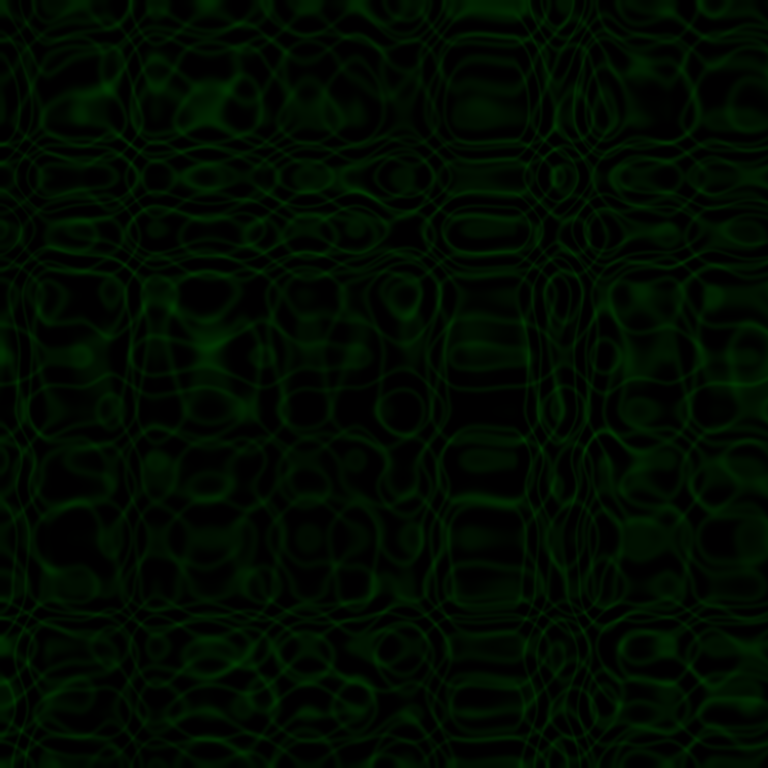
This texture is drawn by a Shadertoy shader. Its source:

```glsl
// Dim green mesh of crossing contour lines, like a woven interference pattern.
// Each layer adds a noise of x to a noise of y and lights the level lines of
// the sum; flat stretches give blocks and stripes, steep ones give fine waves.

const int   LAYERS       = 3;
const vec2  KNOTS        = vec2(15.0, 13.0); // noise knots across the canvas
const vec2  SHARED_SWING = vec2(2.5, 3.1);   // line cycles common to all layers
const vec2  OWN_SWING    = vec2(1.3, 1.2);   // line cycles unique to a layer
const float SHARPNESS    = 5.0;              // higher gives thinner lines
const float GAIN         = 0.058;            // green of a single line
const float PATCH_SCALE  = 7.0;
const float PATCH_DEPTH  = 0.5;
const float TAU          = 6.2831853;

float hash(vec2 p) {
    return fract(sin(dot(p, vec2(127.1, 311.7))) * 43758.5453);
}

// One-dimensional value noise, level at every knot
float noise1(float x, float seed) {
    float cell = floor(x);
    float t = smoothstep(0.0, 1.0, x - cell);
    return mix(hash(vec2(cell, seed)), hash(vec2(cell + 1.0, seed)), t);
}

// Two-dimensional value noise
float noise2(vec2 p) {
    float row = floor(p.y);
    float t = smoothstep(0.0, 1.0, p.y - row);
    return mix(noise1(p.x, row + 50.0), noise1(p.x, row + 51.0), t);
}

// Independent noise along each axis
vec2 axisNoise(vec2 p, float seed) {
    return vec2(noise1(p.x, seed), noise1(p.y, seed + 17.0));
}

// Soft bright lines at whole values of the phase
float levelLines(float phase) {
    return pow(0.5 + 0.5 * cos(TAU * phase), SHARPNESS);
}

void mainImage(out vec4 fragColor, in vec2 fragCoord) {
    vec2 uv = fragCoord / iResolution.xy;
    vec2 knots = uv * KNOTS;
    vec2 shared_ = SHARED_SWING * axisNoise(knots, 3.0);

    // Alternate layers lean the opposite way, so their lines cross
    float mesh = 0.0;
    for (int i = 0; i < LAYERS; i++) {
        float seed = 5.0 + 7.0 * float(i);
        float lean = i % 2 == 0 ? 1.0 : -1.0;
        vec2 own = OWN_SWING * axisNoise(knots * 1.3 + seed, seed);
        vec2 swing = shared_ + own;
        mesh += levelLines(swing.x + lean * swing.y + 0.37 * float(i));
    }

    // Slow changes of brightness
    float patches = 1.0 + PATCH_DEPTH * (noise2(uv * PATCH_SCALE) - 0.5);

    fragColor = vec4(0.0, GAIN * mesh * patches, 0.0, 1.0);
}
```
